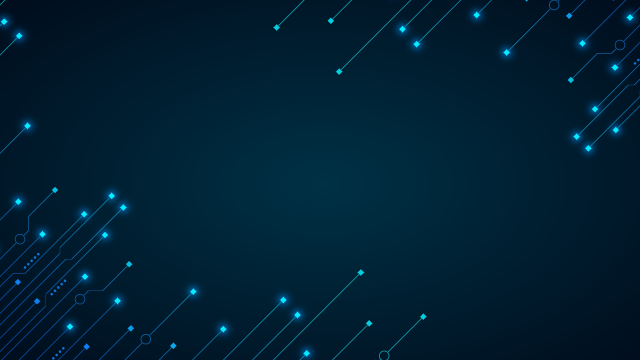
A Shadertoy shader for this background:

```glsl
const vec3 CYAN = vec3(0.02, 0.92, 1.0);
const vec3 BLUE = vec3(0.06, 0.5, 0.94);
const int LANES = 18;
const int GLOWING = 10; // the first lanes end in a glowing node

// Distance of each lane from the bundle axis, and how far it reaches along it
const float OFFSET[LANES] = float[](14., 25., 51., 119., 199., 93., 280., 317., 352., 409.,
                                    23., 89., 137., 168., 240., 377., 448., 505.);
const float REACH[LANES] = float[](331., 276., 202., 212., 314., 124., 305., 412., 411., 376.,
                                   115., 270., 120., 195., 225., 538., 487., 560.);

// Share of a pixel covered by a shape with signed distance d
float fill(float d, float pixel) {
    return clamp(0.5 - d / pixel, 0.0, 1.0);
}

float stroke(float d, float halfWidth, float pixel) {
    return fill(d - halfWidth, pixel) - fill(d + halfWidth, pixel);
}

// Diagonal coordinates are sqrt(2) longer than canvas ones
float diagonalLength(vec2 v) {
    return length(v) * 0.7071;
}

// x: distance from the axis, y: position along it.
// A half turn and a mirror repeat one half bundle in both corners.
vec2 foldDiagonal(vec2 p) {
    vec2 d = vec2(p.x - p.y, p.x + p.y);
    if (d.y > 645.5) d = vec2(389.0, 1291.0) - d;
    return vec2(abs(d.x + 49.0), d.y);
}

// Sideways step of the few lanes that bend
float jog(int lane, float along) {
    if (lane == 0) return -clamp(207.0 - along, 0.0, 7.0);
    if (lane == 1) return clamp(134.0 - along, 0.0, 14.0);
    if (lane == 11) return -clamp(206.0 - along, 0.0, 17.0);
    return 0.0;
}

float dotRow(vec2 d, vec2 start) {
    vec2 local = d - start;
    local.y -= 8.0 * clamp(floor(local.y / 8.0 + 0.5), 0.0, 4.0);
    return diagonalLength(local) - 1.5;
}

void mainImage(out vec4 fragColor, in vec2 fragCoord) {
    float pixel = 432.0 / iResolution.y; // the canvas is 432 units tall
    vec2 d = foldDiagonal(fragCoord * pixel);

    // Elliptical backdrop
    vec2 centered = fragCoord / iResolution.xy - vec2(0.505, 0.49);
    vec3 color = mix(vec3(0.0, 0.192, 0.272), vec3(0.0, 0.05, 0.112), length(centered) * 1.414);

    // Open rings interrupt their lanes
    float ring = diagonalLength(d - vec2(72.0, 169.0));
    ring = min(ring, diagonalLength(d - vec2(199.0, 200.0)));
    ring = min(ring, diagonalLength(d - vec2(505.0, 466.0))) - 5.8;
    vec3 lineColor = mix(vec3(0.05, 0.36, 0.76), vec3(0.08, 0.76, 0.8),
                         smoothstep(60.0, 480.0, d.y));

    // Traces
    float trace = stroke(ring, 0.45, pixel);
    for (int i = 0; i < LANES; i++) {
        float side = abs(d.x - OFFSET[i] - jog(i, d.y)) * 0.7071;
        float open = fill(d.y - REACH[i], pixel) * fill(-ring, pixel);
        trace = max(trace, stroke(side, 0.45, pixel) * open);
    }
    color = mix(color, lineColor, 0.85 * trace);

    // Rows of dots
    float dots = min(dotRow(d, vec2(32.0, 141.0)), dotRow(d, vec2(111.0, 58.0)));
    color = mix(color, BLUE, 0.9 * fill(dots, pixel));

    // Halos and diamond nodes
    for (int i = 0; i < LANES; i++) {
        vec2 toNode = d - vec2(OFFSET[i], REACH[i]);
        float range = diagonalLength(toNode);
        vec3 nodeColor = mix(BLUE, CYAN * 0.88, smoothstep(110.0, 330.0, REACH[i]));
        if (i < GLOWING) {
            nodeColor = CYAN;
            color = mix(color, vec3(0.0, 0.5, 0.85), 0.6 * exp(-range * range / 55.0));
        }
        float diamond = (max(abs(toNode.x), abs(toNode.y)) - 3.9) * 0.7071;
        color = mix(color, nodeColor, fill(diamond, pixel));
    }
    fragColor = vec4(color, 1.0);
}
```
